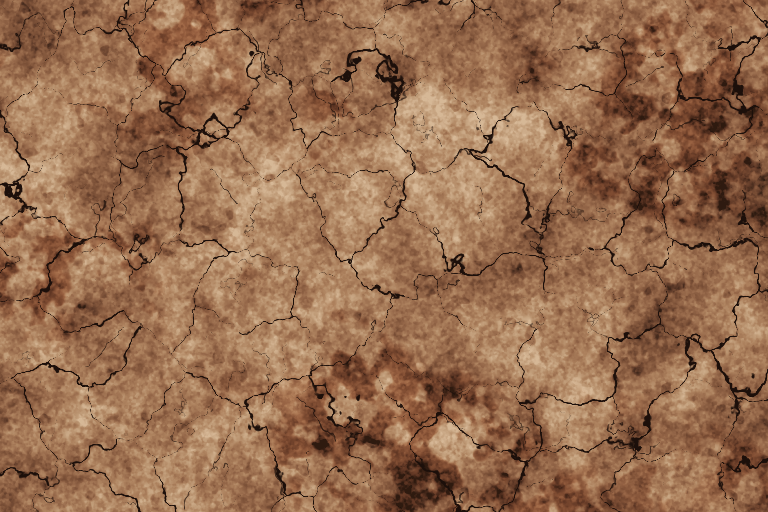
Reproduce this texture procedurally as a Shadertoy shader.

```glsl
// Dry, cracked brown earth seen from above.
// Warped cellular borders form the cracks; layered blended cells give the
// mottling, rusty stains and grain, which index an earth colour ramp.

const vec3 CRACK_COLOR = vec3(0.11, 0.06, 0.04);
const vec3 STAIN_TINT = vec3(1.0, 0.91, 0.86);

vec2 hash2(vec2 p) {
    vec3 q = fract(p.xyx * vec3(0.1031, 0.1030, 0.0973));
    q += dot(q, q.yzx + 33.33);
    return fract((q.xx + q.yz) * q.zy);
}

// Smooth cellular noise: random cell values blended by distance
vec2 cellBlend(vec2 p) {
    vec2 cell = floor(p), local = fract(p), sum = vec2(0.0);
    float total = 0.0;
    for (int y = -1; y <= 1; y++)
    for (int x = -1; x <= 1; x++) {
        vec2 g = vec2(x, y);
        vec2 r = g + hash2(cell + g) - local;
        float weight = exp(-5.0 * dot(r, r));
        sum += weight * hash2(cell + g + 71.7);
        total += weight;
    }
    return sum / total;
}

// Octaves of cellular noise, normalised around one half
vec2 layered(vec2 p, int octaves, float gain) {
    vec2 sum = vec2(0.0);
    float amp = 1.0, total = 0.0;
    for (int i = 0; i < octaves; i++) {
        sum += amp * cellBlend(p);
        total += amp;
        amp *= gain;
        p = mat2(1.6, 1.2, -1.2, 1.6) * p + 13.7;
    }
    return sum / total;
}

// Distance to the nearest cell border, and a random value for that border
vec2 cellBorder(vec2 p) {
    vec2 cell = floor(p), local = fract(p);
    vec2 nearCell = vec2(0.0), nearPoint = vec2(0.0);
    float best = 8.0;
    for (int y = -1; y <= 1; y++)
    for (int x = -1; x <= 1; x++) {
        vec2 g = vec2(x, y);
        vec2 r = g + hash2(cell + g) - local;
        if (dot(r, r) < best) {
            best = dot(r, r);
            nearCell = g;
            nearPoint = r;
        }
    }
    vec2 border = vec2(8.0, 0.0);
    for (int y = -2; y <= 2; y++)
    for (int x = -2; x <= 2; x++) {
        vec2 g = nearCell + vec2(x, y);
        vec2 r = g + hash2(cell + g) - local;
        vec2 gap = r - nearPoint;
        if (dot(gap, gap) > 0.0001) {
            float d = dot(0.5 * (nearPoint + r), normalize(gap));
            if (d < border.x)
                border = vec2(d, hash2(2.0 * cell + nearCell + g + 5.3).x);
        }
    }
    return border;
}

// Coverage of a line with the given half width
float line(float dist, float halfWidth, float blur) {
    return 1.0 - smoothstep(halfWidth - blur, halfWidth + blur, dist);
}

// Earth colours from dark (0) to pale (6)
vec3 earth(float tone) {
    vec3 ramp[7] = vec3[7](
        vec3(0.18, 0.11, 0.07), vec3(0.37, 0.23, 0.16), vec3(0.49, 0.32, 0.22),
        vec3(0.59, 0.41, 0.29), vec3(0.68, 0.51, 0.37), vec3(0.76, 0.62, 0.48),
        vec3(0.84, 0.72, 0.59));
    vec3 color = ramp[0];
    for (int i = 1; i < 7; i++)
        color = mix(color, ramp[i], clamp(tone - float(i - 1), 0.0, 1.0));
    return color;
}

void mainImage(out vec4 fragColor, in vec2 fragCoord) {
    vec2 uv = fragCoord / iResolution.xy;
    vec2 p = fragCoord / iResolution.y;
    float blur = max(0.001, 0.7 / iResolution.y);

    // Broad light, mottling and grain
    vec2 offCenter = uv - vec2(0.45, 0.6);
    float tone = 3.95 - 2.0 * dot(offCenter, offCenter);
    tone += 6.5 * (layered(p * 7.0 + 3.1, 5, 0.68).x - 0.5);
    tone += 1.6 * (cellBlend(p * 110.0).x - 0.5);
    tone += 1.2 * (cellBlend(p * 230.0).x - 0.5);

    // Rusty stains, denser to the right and below
    float bias = 0.12 * smoothstep(0.4, 0.9, uv.x) + 0.06 * (0.5 - uv.y);
    float region = smoothstep(0.54, 0.72, layered(p * 3.0 + 40.0, 4, 0.55).x + bias);
    float stain = region * smoothstep(0.42, 0.62, layered(p * 22.0, 3, 0.6).y);
    tone -= 2.0 * stain;

    // Scattered dark and pale flecks
    vec2 fleck = smoothstep(0.84, 0.96, cellBlend(p * 48.0 + 9.0));
    tone += 0.8 * fleck.x - 1.3 * fleck.y;

    // Jagged main cracks and fainter hairlines
    vec2 warped = p + 0.14 * (layered(p * 10.0, 5, 0.54) - 0.5);
    vec2 mainBorder = cellBorder(warped * 7.0 + 2.4) / vec2(7.0, 1.0);
    vec2 hairBorder = cellBorder(warped * 11.0 + 60.0) / vec2(11.0, 1.0);
    float swell = cellBlend(p * 14.0 + 25.0).x - 0.5;
    float mainWidth = mix(-0.0003, 0.0026, mainBorder.y) + 0.003 * swell;
    float hairWidth = mix(-0.006, 0.001, hairBorder.y) + 0.003 * swell;
    float crack = max(line(mainBorder.x, mainWidth, blur),
                      0.75 * line(hairBorder.x, hairWidth, blur));
    tone -= 0.5 * exp(-150.0 * mainBorder.x);

    vec3 color = earth(tone) * mix(vec3(1.0), STAIN_TINT, stain);
    fragColor = vec4(mix(color, CRACK_COLOR, crack), 1.0);
}
```
